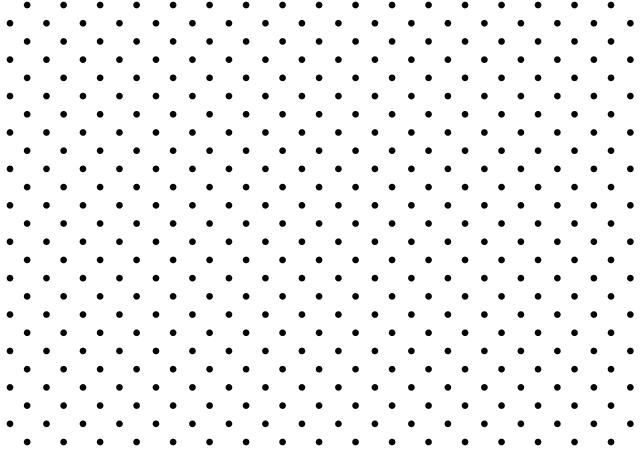
Give the GLSL for this pattern, as a WebGL 2 fragment shader.

```glsl
#version 300 es
precision highp float;

uniform vec2 u_resolution;
out vec4 fragColor;

// Signed distance to the nearest dot of the staggered lattice
float dotDistance(vec2 p) {
    vec2 spacing = vec2(0.05702, 0.02845);
    float row = floor((p.y - 0.0156) / spacing.y + 0.5);

    // Odd rows sit slightly off the exact half step
    float rowStart = mod(row, 2.0) < 0.5 ? 0.0424 : 0.0156;
    float column = floor((p.x - rowStart) / spacing.x + 0.5);

    vec2 center = vec2(rowStart, 0.0156) + vec2(column, row) * spacing;
    return length(p - center) - 0.00515;
}

void main() {
    // Canvas width is one unit
    vec2 p = gl_FragCoord.xy / u_resolution.x;
    float pixel = 1.0 / u_resolution.x;

    vec3 paper = vec3(1.0);
    vec3 ink = vec3(0.015);

    // One-pixel soft edge
    float coverage = clamp(0.5 - dotDistance(p) / pixel, 0.0, 1.0);
    fragColor = vec4(mix(paper, ink, coverage), 1.0);
}
```
